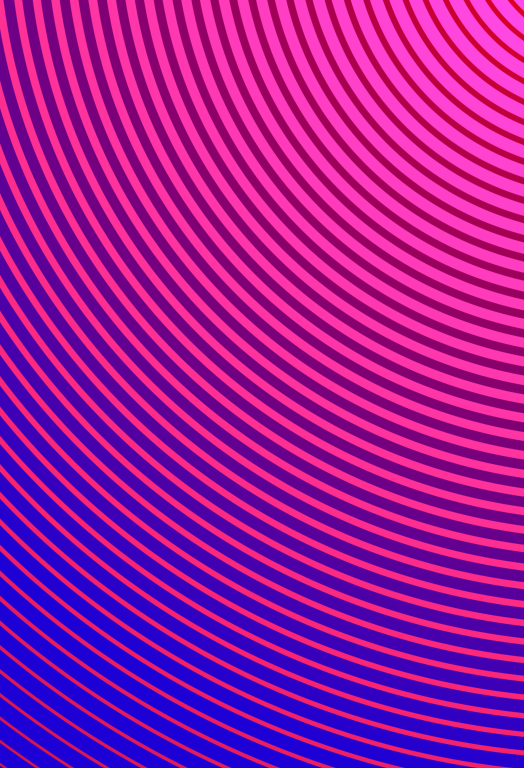
Write a WebGL 2 fragment shader that draws this background.

```glsl
#version 300 es
precision highp float;

uniform vec2 u_resolution;
out vec4 outColor;

const vec2 RING_CENTER = vec2(0.7895, 1.099);
const float RING_SPACING = 0.02404;
const float RING_PHASE = 0.12;

// Fraction of the way from a to b, clamped
float ramp(float a, float b, float x) {
    return clamp((x - a) / (b - a), 0.0, 1.0);
}

// Ground: red near the center, through plum, to blue far away
vec3 groundColor(float radius) {
    vec3 color = mix(vec3(0.88, 0.0, 0.12), vec3(0.66, 0.0, 0.31), ramp(0.13, 0.39, radius));
    color = mix(color, vec3(0.43, 0.0, 0.52), ramp(0.39, 0.78, radius));
    return mix(color, vec3(0.11, 0.0, 0.84), ramp(0.78, 1.14, radius));
}

// Rings: orchid near the center, through hot pink, to crimson
vec3 ringColor(float radius) {
    vec3 color = mix(vec3(1.0, 0.29, 0.92), vec3(1.0, 0.19, 0.59), ramp(0.13, 0.78, radius));
    color = mix(color, vec3(0.98, 0.14, 0.44), ramp(0.78, 1.05, radius));
    return mix(color, vec3(0.82, 0.08, 0.28), ramp(1.05, 1.35, radius));
}

// Coverage of evenly spaced rings, each filling a share of the spacing
float ringMask(float radius, float spacing, float phase, float share, float pixel) {
    float offset = fract(radius / spacing - phase + 0.5) - 0.5;
    float edgeDistance = (abs(offset) - 0.5 * share) * spacing;
    return 1.0 - smoothstep(-0.75 * pixel, 0.75 * pixel, edgeDistance);
}

void main() {
    vec2 position = gl_FragCoord.xy / u_resolution.y;
    float pixel = 1.0 / u_resolution.y;
    float radius = distance(position, RING_CENTER);

    // Rings grow thinner with distance
    float share = mix(0.76, 0.13, ramp(0.13, 1.35, radius));
    float mask = ringMask(radius, RING_SPACING, RING_PHASE, share, pixel);

    outColor = vec4(mix(groundColor(radius), ringColor(radius), mask), 1.0);
}
```
